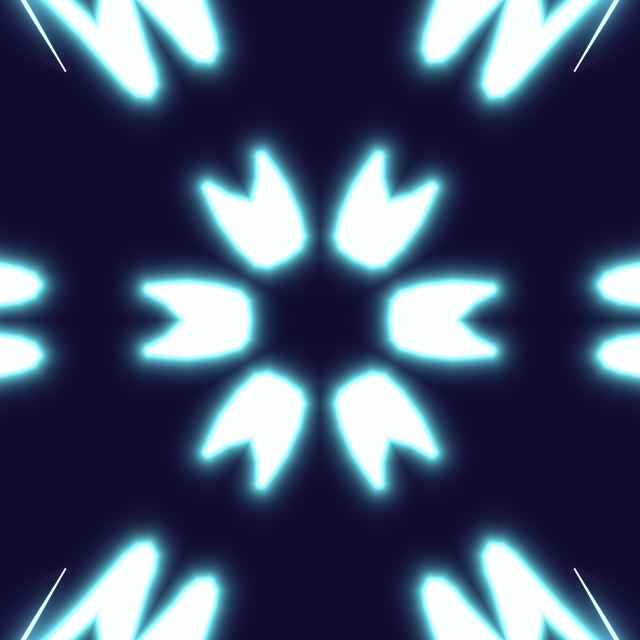
This background is drawn by a three.js fragment shader. Its source:

```glsl
varying vec2 vUv;

const vec3 NIGHT = vec3(0.058, 0.040, 0.185);
const vec3 HALO = vec3(0.45, 0.97, 1.0);
const vec3 CORE = vec3(0.99, 1.0, 1.0);
const vec3 GLINT = vec3(0.88, 1.0, 0.96);
const vec3 CREASE = vec3(0.10, 0.03, 0.04);
const float SECTOR = 1.04719755;
const float CORE_FADE = 0.012;
const float RIM_WIDTH = 0.009;
const float HALO_FALLOFF = 0.0145;

// Running state of a closed outline: test point, pen, distance squared, sign
struct Outline {
  vec2 point;
  vec2 pen;
  float dist2;
  float side;
};

Outline startAt(vec2 point, vec2 pen) {
  return Outline(point, pen, 10.0, 1.0);
}

void lineTo(inout Outline o, vec2 next) {
  vec2 e = next - o.pen;
  vec2 w = o.point - o.pen;
  vec2 away = w - e * clamp(dot(w, e) / dot(e, e), 0.0, 1.0);
  o.dist2 = min(o.dist2, dot(away, away));
  bool spans = (o.pen.y > o.point.y) != (next.y > o.point.y);
  if (spans && w.x < e.x * w.y / e.y) o.side = -o.side;
  o.pen = next;
}

float signedDistance(Outline o) {
  return o.side * sqrt(o.dist2);
}

// Mirrored sixfold wedge: x runs outward, y away from the wedge axis
vec2 foldSixfold(vec2 p) {
  float angle = atan(p.y, p.x + 1e-6);
  angle = abs(mod(angle + 0.5 * SECTOR, SECTOR) - 0.5 * SECTOR);
  return length(p) * vec2(cos(angle), sin(angle));
}

// Half of a notched petal
float petal(vec2 p) {
  Outline o = startAt(p, vec2(0.116, 0.0));
  lineTo(o, vec2(0.119, 0.026));
  lineTo(o, vec2(0.129, 0.038));
  lineTo(o, vec2(0.163, 0.048));
  lineTo(o, vec2(0.208, 0.053));
  lineTo(o, vec2(0.238, 0.051));
  lineTo(o, vec2(0.266, 0.048));
  lineTo(o, vec2(0.237, 0.032));
  lineTo(o, vec2(0.205, 0.0));
  lineTo(o, vec2(0.116, 0.0));
  return signedDistance(o);
}

// Outer finger that splits into two arms
float finger(vec2 p) {
  Outline o = startAt(p, vec2(0.443, 0.055));
  lineTo(o, vec2(0.451, 0.066));
  lineTo(o, vec2(0.471, 0.074));
  lineTo(o, vec2(0.500, 0.080));
  lineTo(o, vec2(0.573, 0.095));
  lineTo(o, vec2(0.680, 0.122));
  lineTo(o, vec2(0.690, 0.113));
  lineTo(o, vec2(0.560, 0.074));
  lineTo(o, vec2(0.612, 0.032));
  lineTo(o, vec2(0.602, 0.006));
  lineTo(o, vec2(0.500, 0.031));
  lineTo(o, vec2(0.471, 0.035));
  lineTo(o, vec2(0.451, 0.043));
  lineTo(o, vec2(0.443, 0.055));
  return signedDistance(o);
}

float segment(vec2 p, vec2 a, vec2 b) {
  vec2 e = b - a;
  return length(p - a - e * clamp(dot(p - a, e) / dot(e, e), 0.0, 1.0));
}

void main() {
  vec2 p = foldSixfold(vUv - 0.5);
  float d = min(petal(p), finger(p));

  // Cyan halo around the white cores
  float halo = exp(-max(d - RIM_WIDTH, 0.0) / HALO_FALLOFF);
  vec3 color = mix(NIGHT, HALO, halo);

  // Corner slivers with a soft glow and a faint crease
  vec2 sliverTip = vec2(0.536, 0.150);
  float sliver = segment(p, sliverTip, vec2(0.700, 0.152));
  float reach = smoothstep(0.53, 0.66, p.x);
  color += HALO * 0.45 * reach * exp(-sliver / 0.018);
  float thickness = mix(0.0004, 0.0026, reach);
  color = mix(color, GLINT, 1.0 - smoothstep(thickness, thickness + 0.0020, sliver));
  float crease = segment(p, sliverTip, vec2(0.610, 0.198));
  color += CREASE * exp(-crease / 0.004) * (1.0 - smoothstep(0.54, 0.61, p.x));

  // White cores melting into the rim
  color = mix(color, CORE, 1.0 - smoothstep(0.0, CORE_FADE, d));
  gl_FragColor = vec4(clamp(color, 0.0, 1.0), 1.0);
}
```
